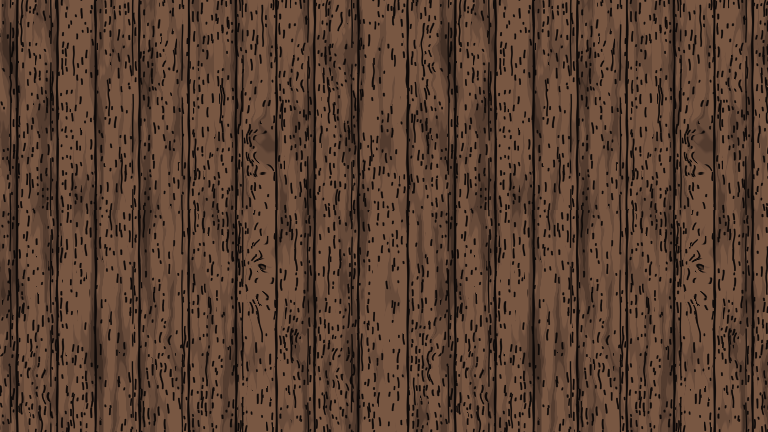
A WebGL 1 fragment shader for this texture:

```glsl
precision highp float;
uniform vec2 u_resolution;

// Lengths are fractions of the canvas height
const float TILE = 1.014;         // side of the repeating square
const float PLANKS = 10.0;        // planks in one tile
const float FIRST_SEAM = 0.037;
const float ROW_JOINT = 0.514;    // height where tiles meet
const float SEAM_HALF = 0.0026;
const float GRAIN_HALF = 0.0021;
const float CRACK_HALF = 0.0018;
const vec2 GRAIN_GRID = vec2(90.0, 46.0);
const vec2 CRACK_GRID = vec2(40.0, 10.0);
const vec2 BLOTCH_GRID = vec2(50.0, 6.0);
const float GRAIN_DENSITY = 0.46;
const float CRACK_DENSITY = 0.26;
const float KNOT_PLANK = 5.0;     // plank with the strongest figure
const float KNOT_HEIGHT = 0.137;
const float KNOT_HALF_WIDTH = 0.62;
const float TAU = 6.28319;

const vec3 LIGHT = vec3(0.47, 0.34, 0.26);
const vec3 MID = vec3(0.40, 0.29, 0.225);
const vec3 SHADOW = vec3(0.32, 0.23, 0.18);
const vec3 DEEP = vec3(0.25, 0.18, 0.14);
const vec3 INK = vec3(0.05, 0.035, 0.03);

vec3 hash3(vec2 p) {
  vec3 q = vec3(dot(p, vec2(12.7, 31.1)), dot(p, vec2(26.9, 18.3)), dot(p, vec2(41.9, 37.1)));
  return fract(sin(q) * 4375.85);
}

// Left edge of a plank, in plank units
float seamAt(float i) {
  return i - 0.09 + 0.115 * cos(TAU * i / 5.0);
}

// Distance to scattered upright dashes that repeat with the grid;
// squeeze undoes the sideways stretch of bent grain
float dashes(vec2 uv, vec2 grid, float density, float squeeze) {
  vec2 p = uv * grid;
  float nearest = 1.0;
  for (int j = -1; j <= 1; j++) {
    for (int i = -1; i <= 1; i++) {
      vec2 cell = floor(p) + vec2(float(i), float(j));
      vec3 r = hash3(mod(cell, grid) + 0.37);
      vec2 d = abs(p - cell - 0.5 - (r.xy - 0.5) * vec2(0.5, 0.8));
      float span = fract(r.z * 37.0);
      d.y = max(d.y - mix(0.05, 0.55, span * span), 0.0);
      float dist = length(d * TILE / grid / vec2(squeeze, 1.0));
      nearest = min(nearest, r.z < density ? dist : 1.0);
    }
  }
  return nearest;
}

// Cellular noise: distance to the nearest scattered point
float cellular(vec2 uv, vec2 grid) {
  vec2 p = uv * grid;
  float nearest = 2.0;
  for (int j = -1; j <= 1; j++) {
    for (int i = -1; i <= 1; i++) {
      vec2 cell = floor(p) + vec2(float(i), float(j));
      nearest = min(nearest, length(cell + hash3(mod(cell, grid) + 5.1).xy - p));
    }
  }
  return nearest;
}

float cover(float dist, float halfWidth, float pixel) {
  return 1.0 - smoothstep(-0.7 * pixel, 0.7 * pixel, dist - halfWidth);
}

void main() {
  float pixel = 1.0 / u_resolution.y;
  vec2 p = gl_FragCoord.xy * pixel;
  vec2 tile = vec2(p.x - FIRST_SEAM, p.y - ROW_JOINT) / TILE;
  float y = fract(tile.y);
  float plankWidth = TILE / PLANKS;

  // Uneven seams; the wobble jumps a little at the row joint
  float x = tile.x * PLANKS;
  x += 0.006 * sin(y * 23.0 + TAU * tile.x * 3.0) + 0.004 * sin(y * 71.0);
  float plank = floor(x) - 1.0;
  for (int k = 0; k <= 1; k++) {
    float candidate = floor(x) + float(k);
    if (seamAt(candidate) <= x) plank = candidate;
  }
  float left = x - seamAt(plank);
  float right = seamAt(plank + 1.0) - x;
  float plankId = mod(plank, PLANKS);
  vec3 trait = hash3(vec2(plankId, 7.3));

  // Grain crowds and ripples around mirrored knots
  float isMain = 1.0 - step(0.5, abs(plankId - KNOT_PLANK));
  float knotY = mix(0.08 + 0.34 * trait.x, KNOT_HEIGHT, isMain);
  float knotSize = mix(0.2 + 1.5 * trait.y * trait.y, 3.2, isMain);
  vec2 toKnot = vec2((left - right) / KNOT_HALF_WIDTH, (abs(fract(y + 0.5) - 0.5) - knotY) / 0.09);
  float knot = knotSize * exp(-dot(toKnot, toKnot));
  float columns = GRAIN_GRID.x / PLANKS;
  float squeeze = max(abs(1.0 - 4.0 * knot * toKnot.x / (KNOT_HALF_WIDTH * columns)), 0.55);
  float wave = 0.1 * sin(y * 61.0 + tile.x * TAU * 7.0) + 0.06 * sin(y * 167.0 - tile.x * TAU * 13.0);
  wave += 0.16 * knot * sin(y * 150.0 + left * 5.0);
  vec2 grain = vec2(x / PLANKS, y);
  grain.x += (wave + knot) / GRAIN_GRID.x;

  // Stepped wood tones: tall blotches and a straight shadow along one edge
  float edge = trait.z < 0.5 ? left : right;
  float bandWidth = 0.08 + 0.26 * trait.y;
  float band = 1.0 - smoothstep(bandWidth - 0.05, bandWidth + 0.05, edge);
  float shade = 0.5 * cellular(grain, BLOTCH_GRID) + 0.08 * trait.x + 0.17 * band;
  shade += 0.03 * sin(y * TAU + plankId * 2.4) + 0.025 * sin(tile.x * TAU * 23.0);
  vec3 color = mix(LIGHT, MID, smoothstep(0.29, 0.33, shade));
  color = mix(color, SHADOW, smoothstep(0.40, 0.44, shade));
  color = mix(color, DEEP, smoothstep(0.54, 0.58, shade));

  // Broken grain and longer cracks
  float patches = 0.1 * sin(y * TAU * 2.0 + trait.y * TAU) + 0.1 * sin(tile.x * TAU * 17.0 + y * 5.0);
  float density = GRAIN_DENSITY + patches + 0.2 * (trait.z - 0.5) + 0.1 * knot;
  float ink = cover(dashes(grain, GRAIN_GRID, density, squeeze), GRAIN_HALF, pixel);
  ink = max(ink, cover(dashes(grain, CRACK_GRID, CRACK_DENSITY, squeeze), CRACK_HALF, pixel));

  // Seams, with a worn second line beside many of them
  float seam = min(left, right) * plankWidth;
  ink = max(ink, cover(seam, SEAM_HALF + 0.0005 * sin(y * 57.0 + plankId), pixel));
  float wear = smoothstep(-0.8, -0.6, sin(y * 31.0 + plankId) + 0.5 * sin(y * 83.0));
  float second = cover(abs((trait.x < 0.5 ? left : right) - 0.15) * plankWidth, 0.6 * SEAM_HALF, pixel);
  ink = max(ink, second * wear * step(0.3, trait.y));

  gl_FragColor = vec4(mix(color, INK, ink), 1.0);
}
```
